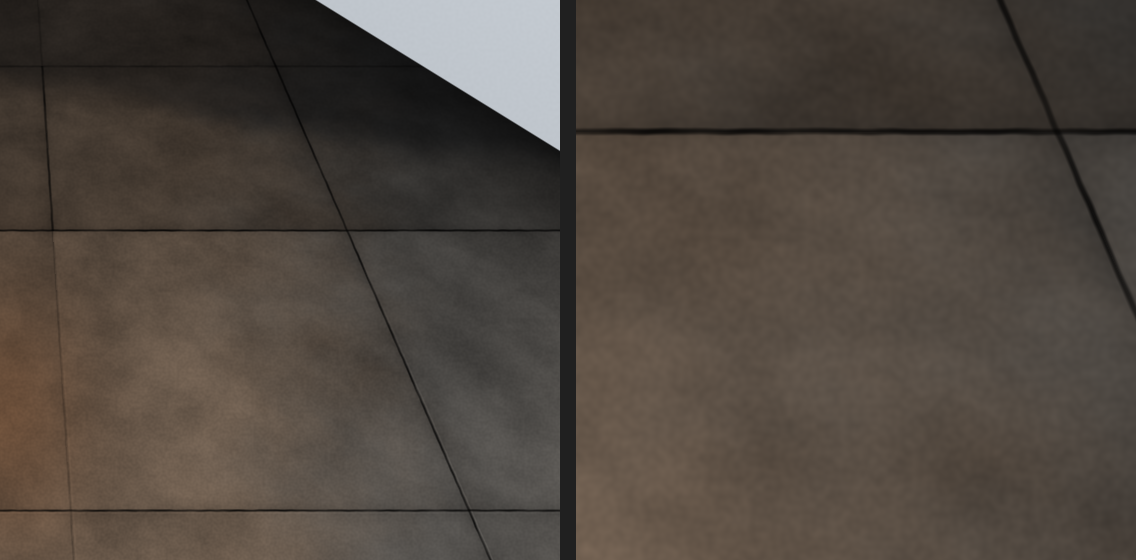
Left: the whole. Right: its middle third, enlarged.
Reproduce this texture procedurally as a Shadertoy shader.

```glsl
// Worn stone floor tiles seen in perspective, with a pale wall cutting the top right corner.
// Canvas points are projected onto the floor plane, where a unit grid gives the joints;
// gradient noise, reseeded in every tile, supplies the stains and mottling.

const vec2  VANISH      = vec2(0.004, 2.004);   // vanishing point of the floor
const vec2  GRID_ORIGIN = vec2(0.0637, 0.522);  // one grid corner on the floor plane
const vec2  TILE_SIZE   = vec2(0.3713, 0.1844);
const float JOINT_HALF  = 0.0017;
const float GRIME_WIDTH = 0.011;
const float STAIN_SCALE = 3.2;
const float STAIN_DEPTH = 0.42;
const float GRAIN_DEPTH = 0.07;

const vec3 WARM_STONE = vec3(0.435, 0.370, 0.312);
const vec3 COOL_STONE = vec3(0.315, 0.305, 0.292);
const vec3 RUST_TINT  = vec3(1.03, 0.89, 0.77);
const vec3 SHADE_TINT = vec3(0.58, 0.60, 0.63);
const vec3 WALL_COLOR = vec3(0.760, 0.785, 0.812);

const vec2  WALL_POINT  = vec2(0.5638, 1.0);
const vec2  WALL_NORMAL = vec2(0.5256, 0.8507);

float hash(vec2 p) {
    vec3 q = fract(vec3(p.xyx) * 0.1031);
    q += dot(q, q.yzx + 33.33);
    return fract((q.x + q.y) * q.z);
}

float cornerSlope(vec2 cell, vec2 offset) {
    float angle = 6.28318 * hash(cell);
    return dot(vec2(cos(angle), sin(angle)), offset);
}

float gradientNoise(vec2 p) {
    vec2 i = floor(p), f = fract(p);
    vec2 w = f * f * f * (f * (f * 6.0 - 15.0) + 10.0);
    vec2 e = vec2(1.0, 0.0);
    float low  = mix(cornerSlope(i, f), cornerSlope(i + e.xy, f - e.xy), w.x);
    float high = mix(cornerSlope(i + e.yx, f - e.yx), cornerSlope(i + e.xx, f - e.xx), w.x);
    return mix(low, high, w.y);
}

float fbm(vec2 p) {
    float sum = 0.0, amplitude = 0.5;
    for (int i = 0; i < 6; i++) {
        sum += amplitude * gradientNoise(p);
        p = mat2(1.6, 1.2, -1.2, 1.6) * p + 17.3;
        amplitude *= 0.58;
    }
    return sum;
}

// Soft line of the given half width around a signed distance of zero.
float line(float dist, float halfWidth, float soft) {
    return 1.0 - smoothstep(halfWidth - soft, halfWidth + soft, abs(dist));
}

vec3 floorColor(vec2 uv, float pixel) {
    // Project onto the floor plane
    float drop = VANISH.y - uv.y;
    vec2 grid = (vec2(uv.x - VANISH.x, 1.0) / drop - GRID_ORIGIN) / TILE_SIZE;
    vec2 tile = floor(grid);
    vec2 nearest = floor(grid + 0.5);

    // Stains, different in each tile
    vec2 seed = tile * 23.7 + 60.0;
    float stain = fbm(grid * STAIN_SCALE + seed);
    float patches = fbm(grid * 1.9 + seed + 41.0);
    float grain = gradientNoise(uv * 190.0) + 0.6 * gradientNoise(uv * vec2(75.0, 95.0) + 9.0);

    // Warm stone on the left turning cool on the right
    float coolness = smoothstep(0.34, 0.88, uv.x + 0.28 * patches + 0.12 * uv.y);
    vec3 color = mix(WARM_STONE, COOL_STONE, coolness);
    vec2 rustOffset = (uv - vec2(0.0, 0.27)) / vec2(0.16, 0.25);
    color *= mix(vec3(1.0), RUST_TINT, exp(-dot(rustOffset, rustOffset)));
    color *= tile.x < 0.0 ? 0.93 : 1.0;
    color *= 1.0 + STAIN_DEPTH * stain + 0.25 * patches + GRAIN_DEPTH * grain;

    // Light falls off with distance; a soft shadow covers the far end
    float light = mix(1.0, 0.82, smoothstep(0.15, 0.60, uv.y));
    light *= tile.y > 0.0 ? 0.80 : 1.0;
    light *= mix(1.0, 0.93, smoothstep(0.60, 0.85, uv.y));
    color *= light;
    float shadowEdge = uv.y - 0.855 + 0.16 * uv.x + 0.04 * patches;
    color *= mix(vec3(1.0), SHADE_TINT, smoothstep(-0.035, 0.035, shadowEdge));
    float wallDistance = dot(WALL_POINT - uv, WALL_NORMAL);
    color *= 1.0 - 0.38 * exp(-max(wallDistance, 0.0) / 0.07);

    // Distances to the joints, back in canvas units
    vec2 joint = (grid - nearest) * TILE_SIZE * vec2(0.92 * drop, drop * drop);
    joint += 0.0008 * gradientNoise(uv * 60.0);
    float sideStrength = nearest.x > 0.5 ? 0.62 : (tile.y == 1.0 ? 0.55 : 0.18);
    float rowStrength = nearest.y > 1.5 ? 0.28 : 0.65;
    vec2 strength = vec2(sideStrength, rowStrength);
    strength *= 1.0 + 0.5 * gradientNoise(uv * 25.0);

    // Grime beside joints, worn bright edges, then the dark gaps
    vec2 grime = strength * exp(-abs(joint) / GRIME_WIDTH);
    color *= (1.0 - 0.22 * grime.x) * (1.0 - 0.22 * grime.y);
    float soft = max(0.0013, pixel);
    float nearness = 1.0 - smoothstep(0.2, 0.65, uv.y);
    float wornSide = line(joint.x - 0.0042, 0.001, soft) * sideStrength;
    float wornRow = line(joint.y + 0.0045, 0.001, soft) * rowStrength;
    color *= 1.0 + (0.30 * wornSide + 0.16 * wornRow) * nearness;
    color *= 1.0 - strength.x * line(joint.x, JOINT_HALF, soft);
    return color * (1.0 - strength.y * line(joint.y, JOINT_HALF, soft));
}

void mainImage(out vec4 fragColor, in vec2 fragCoord) {
    vec2 uv = fragCoord / iResolution.xy;
    float pixel = 1.0 / min(iResolution.x, iResolution.y);
    float wallDistance = dot(uv - WALL_POINT, WALL_NORMAL);
    vec3 wall = WALL_COLOR * (0.985 + 0.10 * wallDistance + 0.012 * gradientNoise(uv * 150.0));
    float wallMask = smoothstep(-pixel, pixel, wallDistance);
    fragColor = vec4(mix(floorColor(uv, pixel), wall, wallMask), 1.0);
}
```
